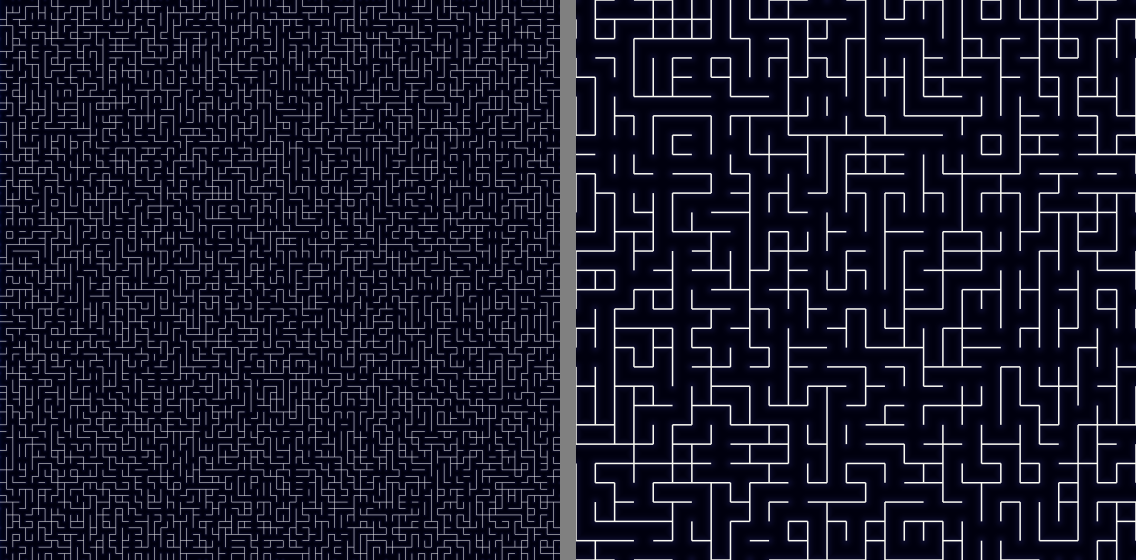
Left, the full canvas; right, a detail of the centre.
Reproduce this pattern procedurally as a Shadertoy shader.

```glsl
// Dense maze of thin pale walls on a near-black blue ground.
// Every grid vertex grows a wall toward one random neighbour, a few extra walls
// fill gaps; walls are drawn by exact pixel coverage with a faint blue glow.

const float CELLS = 87.0;

// Integer hash of a grid vertex, in 0..1
float hash(vec2 vertex, uint seed) {
    uvec2 q = uvec2(ivec2(vertex) + 512);
    uint h = q.x * 1597334677u ^ q.y * 3812015801u ^ seed * 2654435769u;
    h = (h ^ (h >> 16)) * 2246822519u;
    h = (h ^ (h >> 13)) * 3266489917u;
    h ^= h >> 16;
    return float(h >> 8) / 16777216.0;
}

// Direction a vertex grows in: 0 up, 1 down, 2 right, 3 left
int growth(vec2 vertex) {
    float h = hash(vertex, 1u);
    return h < 0.28 ? 0 : h < 0.56 ? 1 : h < 0.78 ? 2 : 3;
}

// Wall from a vertex to the one above it
bool wallUp(vec2 v) {
    if (mod(v.x, CELLS) == 0.0) return false;
    return growth(v) == 0 || growth(v + vec2(0, 1)) == 1 || hash(v, 2u) < 0.14;
}

// Wall from a vertex to the one on its right
bool wallRight(vec2 v) {
    if (mod(v.y, CELLS) == 0.0) return false;
    return growth(v) == 2 || growth(v + vec2(1, 0)) == 3 || hash(v, 3u) < 0.10;
}

// Share of a pixel of the given size, centred on x, lying in the span a..b
float overlap(float x, float a, float b, float pixel) {
    return max(0.0, min(x + 0.5 * pixel, b) - max(x - 0.5 * pixel, a)) / pixel;
}

void mainImage(out vec4 fragColor, in vec2 fragCoord) {
    float pixel = CELLS / iResolution.y;
    vec2 p = fragCoord * pixel;
    vec2 cell = floor(p);
    float halfWidth = 0.039;

    // Gather coverage and distance from the walls around this cell
    float vertical = 0.0, horizontal = 0.0, nearest = 1.0;
    for (int j = -1; j <= 1; j++) {
        for (int i = -1; i <= 1; i++) {
            vec2 v = cell + vec2(i, j);
            vec2 d = p - v;
            if (wallUp(v)) {
                vertical += overlap(d.x, -halfWidth, halfWidth, pixel)
                          * overlap(d.y, 0.0, 1.0, pixel);
                nearest = min(nearest, length(vec2(d.x, d.y - clamp(d.y, 0.0, 1.0))));
            }
            if (wallRight(v)) {
                horizontal += overlap(d.y, -halfWidth, halfWidth, pixel)
                            * overlap(d.x, 0.0, 1.0, pixel);
                nearest = min(nearest, length(vec2(d.x - clamp(d.x, 0.0, 1.0), d.y)));
            }
        }
    }
    float wall = 1.0 - (1.0 - min(vertical, 1.0)) * (1.0 - min(horizontal, 1.0));

    // Ground with glow along the walls and a blue rim at the left border
    float glow = exp(-16.0 * nearest * nearest);
    vec3 color = vec3(0.0, 0.0, 0.055) + vec3(0.035, 0.035, 0.09) * glow;
    color += vec3(0.0, 0.02, 0.09) * exp(-3.0 * p.x);

    color = mix(color, vec3(0.98, 0.98, 0.95), wall);
    fragColor = vec4(color, 1.0);
}
```
